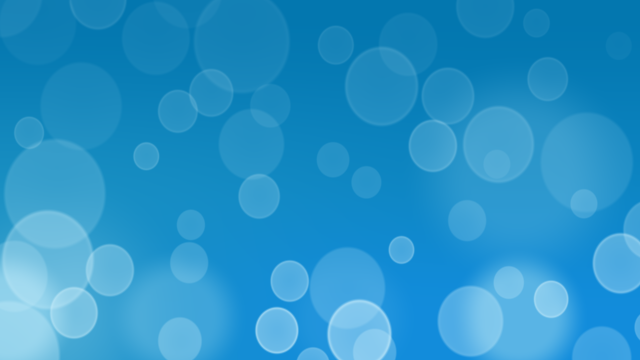
A Shadertoy shader for this background:

```glsl
const int DISC_COUNT = 54;
const int GLOW_COUNT = 4;
const float DISC_STRETCH = 1.08;            // height over width
const vec2 RADIUS_RANGE = vec2(0.036, 0.145);
const vec2 EDGE_RANGE = vec2(0.0025, 0.006); // softness of small and large discs
const vec2 FILL_RANGE = vec2(0.42, 0.09);   // opacity at the bottom and the top
const float RIM_STRENGTH = 0.45;
const vec2 SPREAD_STEP = vec2(0.7549, 0.5698); // even, non-repeating scatter

const vec3 TOP_BLUE = vec3(0.01, 0.465, 0.685);
const vec3 TEAL_BLUE = vec3(0.10, 0.565, 0.765);
const vec3 MID_BLUE = vec3(0.05, 0.525, 0.765);
const vec3 LOW_BLUE = vec3(0.07, 0.55, 0.86);
const vec3 LIGHT = vec3(0.83, 0.95, 0.99);
const vec3 HAZE = vec3(0.57, 0.83, 0.93);

vec4 hash41(float n) {
    vec4 q = fract(vec4(n) * vec4(0.1031, 0.1030, 0.0973, 0.1099));
    q += dot(q, q.wzxy + 33.33);
    return fract((q.xxyz + q.yzzw) * q.zywx);
}

// Opacity of a blurred round glow
float glow(vec2 p, vec2 centre, float radius, float blur) {
    return 1.0 - smoothstep(radius - blur, radius + blur, length(p - centre));
}

// Vertical gradient, greener on the left
vec3 backdrop(vec2 uv) {
    vec3 middle = mix(TEAL_BLUE, MID_BLUE, smoothstep(0.0, 0.8, uv.x));
    vec3 low = mix(TEAL_BLUE, LOW_BLUE, smoothstep(0.0, 0.6, uv.x));
    vec3 col = mix(low, middle, smoothstep(0.1, 0.55, uv.y));
    return mix(col, TOP_BLUE, smoothstep(0.4, 1.0, uv.y));
}

vec3 addGlows(vec3 col, vec2 p, float aspect) {
    // Wide haze on the left and the right
    col = mix(col, HAZE, 0.38 * glow(p, vec2(0.08, 0.12) * vec2(aspect, 1.0), 0.22, 0.20));
    col = mix(col, HAZE, 0.24 * glow(p, vec2(0.81, 0.52) * vec2(aspect, 1.0), 0.23, 0.10));

    // Row of bright spots along the bottom, dimmest past the centre
    for (int i = 0; i < GLOW_COUNT; i++) {
        float k = float(i);
        vec2 centre = vec2((0.01 + 0.267 * k) * aspect, 0.12);
        float strength = 0.78 * abs(k - 1.75) / 1.75;
        col = mix(col, HAZE, strength * glow(p, centre, 0.145, 0.05));
    }
    return col;
}

vec3 addDisc(vec3 col, vec2 p, float aspect, float index, float pixel) {
    vec4 rnd = hash41(index + 7.0);
    vec2 place = fract(index * SPREAD_STEP + 0.08 * rnd.xy);
    vec2 centre = (place * 1.06 - 0.03) * vec2(aspect, 1.0);

    float size = rnd.z * rnd.z;
    float radius = mix(RADIUS_RANGE.x, RADIUS_RANGE.y, size);
    float edge = max(mix(EDGE_RANGE.x, EDGE_RANGE.y, size), pixel);
    float dist = length((p - centre) / vec2(1.0, DISC_STRETCH)) - radius;

    float fill = 1.0 - smoothstep(-edge, edge, dist);
    float offset = (dist + edge) / edge;
    float rim = exp(-offset * offset) * fill;
    float shade = 0.88 + 0.12 * smoothstep(-radius, 0.0, dist);

    float opacity = mix(FILL_RANGE.x, FILL_RANGE.y, smoothstep(0.0, 0.85, place.y));
    opacity *= mix(0.5, 1.2, rnd.w);
    float rimGain = RIM_STRENGTH * smoothstep(0.2, 0.9, rnd.w);
    return mix(col, LIGHT, opacity * (fill * shade + rim * rimGain));
}

void mainImage(out vec4 fragColor, in vec2 fragCoord) {
    float aspect = iResolution.x / iResolution.y;
    float pixel = 1.0 / iResolution.y;
    vec2 p = fragCoord * pixel;

    vec3 col = backdrop(fragCoord / iResolution.xy);
    col = addGlows(col, p, aspect);
    for (int i = 0; i < DISC_COUNT; i++) {
        col = addDisc(col, p, aspect, float(i), pixel);
    }
    fragColor = vec4(clamp(col, 0.0, 1.0), 1.0);
}
```
